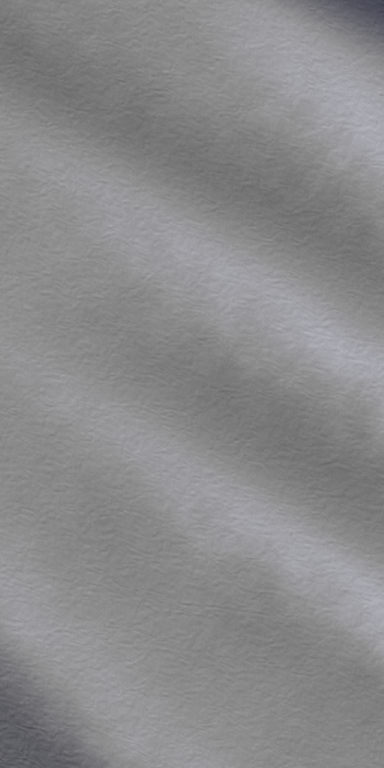
This texture is drawn by a WebGL 1 fragment shader. Its source:

```glsl
precision highp float;
// Soft grey leather draped in diagonal folds that fade towards the left.
// Broad ridges and valleys set the light; embossed noise forms the fine
// pebbled grain, and cool tints appear in the sheen and dark corners.
uniform vec2 u_resolution;

float hash(vec2 p) {
  return fract(sin(dot(p, vec2(12.9898, 78.233))) * 43758.5453);
}

float noise(vec2 p) {
  vec2 i = floor(p);
  vec2 f = fract(p);
  f = f * f * (3.0 - 2.0 * f);
  float low = mix(hash(i), hash(i + vec2(1.0, 0.0)), f.x);
  float high = mix(hash(i + vec2(0.0, 1.0)), hash(i + 1.0), f.x);
  return mix(low, high, f.y);
}

float fbm(vec2 p) {
  float sum = 0.0;
  float weight = 0.5;
  for (int k = 0; k < 5; k++) {
    sum += weight * noise(p);
    p = mat2(1.6, 1.2, -1.2, 1.6) * p + 7.3;
    weight *= 0.5;
  }
  return sum;
}

// Bell profile with separate widths below and above its centre line
float fold(float d, float below, float above) {
  float t = d / (d < 0.0 ? below : above);
  return exp(-t * t);
}

// Height of the small pebbles, slightly flattened and bent
float grainHeight(vec2 p) {
  vec2 bend = vec2(noise(p * 23.0), noise(p * 23.0 + 40.0)) * 0.018;
  vec2 q = p + bend;
  q.y += 0.18 * q.x;
  float pebbles = noise(q * vec2(68.0, 104.0));
  float creases = 1.0 - abs(2.0 * noise(q * vec2(50.0, 82.0) + 19.0) - 1.0);
  float pores = noise(q * vec2(125.0, 150.0) + 61.0);
  return 0.6 * pebbles - 0.35 * creases + 0.35 * pores;
}

// Light on the large folds
float drape(vec2 p) {
  float x = p.x;
  float y = p.y;
  float light = 0.537;
  // Ridges
  light += 0.12 * smoothstep(0.3, 1.0, x) * fold(y - 2.44 + 0.78 * x, 0.20, 0.15);
  light += (0.045 + 0.085 * x) * fold(y - 1.62 + 0.5 * x + 0.12 * x * x, 0.19, 0.11);
  light += (0.025 + 0.105 * x) * fold(y - 1.11 + 0.7 * x, 0.16, 0.10);
  light += 0.055 * fold(y - 0.46 + x, 0.12, 0.2);
  // Valleys
  light -= 0.078 * fold(y - 1.86 + 0.54 * x, 0.12, 0.16);
  light -= 0.085 * smoothstep(0.0, 0.9, x) * fold(y - 1.27 + 0.52 * x, 0.17, 0.16);
  light -= 0.055 * x * fold(y - 0.8 + 0.6 * x, 0.15, 0.14);
  return light;
}

void main() {
  vec2 p = gl_FragCoord.xy / u_resolution.x;

  // Ragged, gently wandering fold edges
  float wander = fbm(p * 4.0 + 3.0) - 0.48;
  float ragged = fbm(p * 17.0 + 11.0) - 0.48;
  vec2 bent = p + vec2(0.0, 0.08 * wander + 0.05 * ragged);
  float light = drape(bent) + 0.035 * wander + 0.04 * ragged;

  // Corners turning away from the light
  float lowerShade = smoothstep(-0.06, 0.2, 0.36 - 1.1 * p.x - bent.y);
  float upperShade = smoothstep(-0.05, 0.18, p.y - 2.37 + 0.53 * p.x);
  light = mix(light, 0.37, lowerShade);
  light = mix(light, 0.27, upperShade);

  // Relief lit from the upper left
  float relief = grainHeight(p) - grainHeight(p + vec2(-0.002, 0.0045));
  float sheen = smoothstep(0.55, 0.67, light);
  light += relief * (0.075 + 0.02 * sheen + 0.05 * lowerShade);
  light += 0.018 * (hash(floor(p * 256.0)) - 0.5);

  // Neutral mid greys, cooler in highlights and shadows
  float cool = 0.03 * sheen + 0.022 * lowerShade + 0.055 * upperShade;
  vec3 leather = vec3(light) + vec3(0.002, -0.001, 0.002);
  leather += cool * vec3(-0.15, 0.0, 1.0);
  gl_FragColor = vec4(clamp(leather, 0.0, 1.0), 1.0);
}
```
